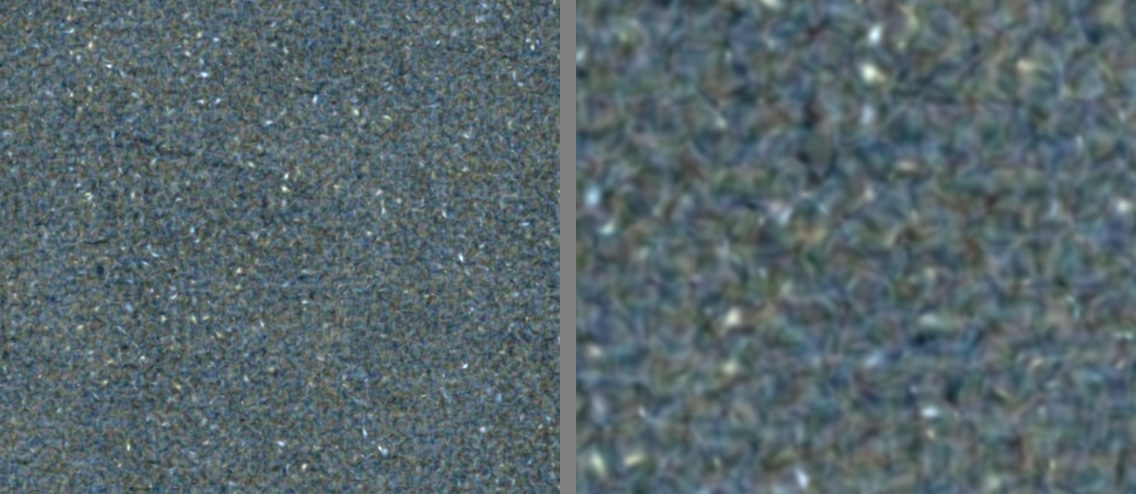
Left, the full canvas; right, a detail of the centre.
This texture is drawn by a Shadertoy shader. Its source:

```glsl
#define BASE_COLOR vec3(0.332, 0.392, 0.412)
#define WARM_TINT vec3(0.075, 0.012, -0.095)
#define GREEN_TINT vec3(-0.045, 0.035, -0.015)
#define GRAIN_SCALE 72.0
#define GRAIN_CONTRAST 0.17
#define FINE_CONTRAST 0.13
#define FLAKE_SCALE 40.0
#define FLAKE_SHARE 0.42
#define FLAKE_GLOW 0.56
#define SCRATCH_START vec2(0.20, 0.74)
#define SCRATCH_END vec2(0.66, 0.605)

// Integer hash: three random values per lattice cell
vec3 hash3(vec2 cell, float seed) {
    uvec3 v = uvec3(ivec3(cell, seed) + 4096);
    v = v * 1664525u + 1013904223u;
    v.x += v.y * v.z; v.y += v.z * v.x; v.z += v.x * v.y;
    v ^= v >> 16u;
    v.x += v.y * v.z; v.y += v.z * v.x; v.z += v.x * v.y;
    return vec3(v >> 8u) / 16777216.0;
}

float cornerSlope(vec2 cell, vec2 offset, float seed) {
    float angle = 6.2832 * hash3(cell, seed).x;
    return dot(vec2(cos(angle), sin(angle)), offset);
}

// Gradient noise, roughly -0.7 to 0.7
float noise(vec2 p, float seed) {
    vec2 cell = floor(p), f = fract(p);
    vec2 u = f * f * f * (f * (f * 6.0 - 15.0) + 10.0);
    vec2 e = vec2(1.0, 0.0);
    float low = mix(cornerSlope(cell, f, seed), cornerSlope(cell + e, f - e, seed), u.x);
    float high = mix(cornerSlope(cell + e.yx, f - e.yx, seed), cornerSlope(cell + 1.0, f - 1.0, seed), u.x);
    return mix(low, high, u.y);
}

// Soft elongated glints, a few bright and most dim
vec3 flakes(vec2 p, float scale, float seed) {
    vec2 q = p * scale, home = floor(q);
    vec3 light = vec3(0.0);
    for (int y = -1; y <= 1; y++)
    for (int x = -1; x <= 1; x++) {
        vec2 cell = home + vec2(x, y);
        vec3 place = hash3(cell, seed);
        vec3 look = hash3(cell, seed + 1.0);
        float present = step(place.z, FLAKE_SHARE);
        float angle = 6.2832 * look.x;
        vec2 axis = vec2(cos(angle), sin(angle));
        vec2 d = q - cell - place.xy;
        d = vec2(dot(d, axis), dot(d, vec2(-axis.y, axis.x)));
        d /= vec2(mix(0.19, 0.32, look.y), 0.17);
        float power = mix(0.12, 1.0, look.z * look.z * look.z);
        vec3 hue = mix(vec3(1.02, 1.0, 0.84), vec3(0.82, 0.97, 1.15), smoothstep(0.4, 0.8, look.y));
        light += present * power * hue * exp(-dot(d, d));
    }
    return light;
}

// Broken dark crease between two points
float scratch(vec2 p) {
    vec2 along = SCRATCH_END - SCRATCH_START, d = p - SCRATCH_START;
    float t = clamp(dot(d, along) / dot(along, along), 0.0, 1.0);
    float dist = length(d - along * t + 0.012 * noise(p * 14.0, 31.0));
    return smoothstep(0.016, 0.0, dist) * smoothstep(-0.25, 0.35, noise(p * 34.0, 32.0));
}

void mainImage(out vec4 fragColor, in vec2 fragCoord) {
    vec2 p = fragCoord / iResolution.y;
    vec2 warped = p + 0.005 * vec2(noise(p * 45.0, 1.0), noise(p * 45.0, 2.0));

    // Mottled ground
    float shade = GRAIN_CONTRAST * noise(warped * GRAIN_SCALE, 3.0);
    shade += FINE_CONTRAST * noise(warped * GRAIN_SCALE * 1.8, 4.0);
    shade += 0.07 * noise(p * 24.0, 5.0) + 0.045 * noise(p * 5.0, 6.0);

    // Dark pits and crease
    shade -= 0.10 * smoothstep(0.25, 0.6, noise(warped * vec2(42.0, 56.0), 7.0));
    shade -= 0.10 * scratch(p);
    vec3 color = BASE_COLOR + shade;

    // Drifting blue, warm and green casts
    float warmth = noise(warped * 52.0, 8.0) + 0.5 * noise(p * 13.0, 9.0);
    color += WARM_TINT * warmth;
    color += GREEN_TINT * noise(warped * 60.0, 10.0);

    // Glints, gathered in loose clusters
    float cluster = 0.85 + 0.7 * noise(p * 8.0, 11.0);
    vec3 light = flakes(warped, FLAKE_SCALE, 20.0);
    light += 0.5 * flakes(warped + 0.37, FLAKE_SCALE * 1.5, 24.0);
    color += FLAKE_GLOW * cluster * light;

    fragColor = vec4(clamp(color, 0.0, 1.0), 1.0);
}
```
